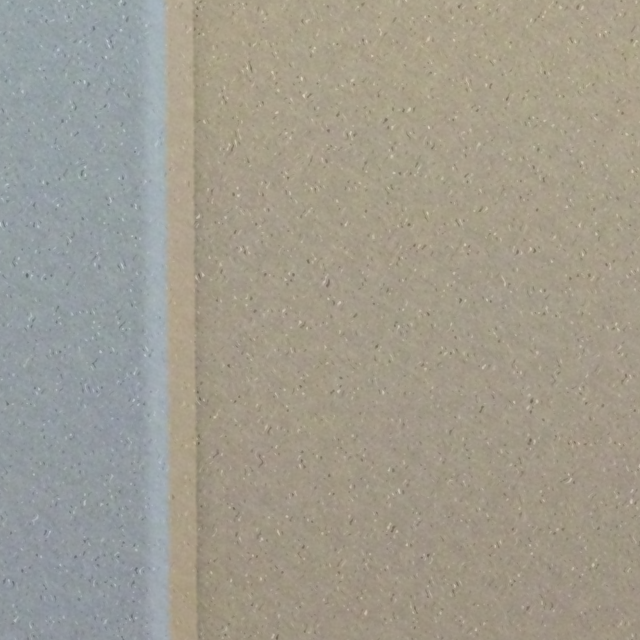
Reproduce this texture procedurally as a three.js fragment shader.

```glsl
// Speckled matte surface: a cool blue-grey panel at left, a pale seam, a warm
// raised band with a dark stitched edge, and a wide sandy field at right.
// Soft vertical bands are mixed by x, then mottled and flecked by gradient noise.

varying vec2 vUv;

const vec3 COOL_LOW  = vec3(0.562, 0.586, 0.608);
const vec3 COOL_HIGH = vec3(0.592, 0.638, 0.648);
const vec3 SEAM_LOW  = vec3(0.625, 0.658, 0.685);
const vec3 SEAM_HIGH = vec3(0.650, 0.702, 0.720);
const vec3 BAND_LOW  = vec3(0.660, 0.608, 0.520);
const vec3 BAND_HIGH = vec3(0.705, 0.660, 0.580);
const vec3 SAND_LOW  = vec3(0.618, 0.578, 0.512);
const vec3 SAND_MID  = vec3(0.642, 0.607, 0.537);
const vec3 SAND_HIGH = vec3(0.670, 0.634, 0.545);

const float SEAM_START = 0.231;   // left side of the pale seam
const float BAND_START = 0.266;   // blue to beige edge at the bottom
const float BAND_END   = 0.309;   // dark edge at the bottom
const float LEAN       = 0.007;   // leftward drift of the edges going up
const float SHADE      = 0.065;   // depth of the line right of the band
const float FLECK_FREQ = 138.0;
const float FLECK_GAIN = 0.16;
const float GRAIN_GAIN = 0.034;
const float MOTTLE     = 0.019;

vec2 hashGradient(vec2 cell) {
  vec3 q = fract(cell.xyx * vec3(0.1031, 0.1030, 0.0973));
  q += dot(q, q.yzx + 33.33);
  float angle = 6.28318 * fract((q.x + q.y) * q.z);
  return vec2(cos(angle), sin(angle));
}

float gradientNoise(vec2 p) {
  vec2 i = floor(p);
  vec2 f = p - i;
  vec2 u = f * f * f * (f * (f * 6.0 - 15.0) + 10.0);
  vec2 e = vec2(1.0, 0.0);
  float a = dot(hashGradient(i), f);
  float b = dot(hashGradient(i + e.xy), f - e.xy);
  float c = dot(hashGradient(i + e.yx), f - e.yx);
  float d = dot(hashGradient(i + e.xx), f - e.xx);
  return mix(mix(a, b, u.x), mix(c, d, u.x), u.y);
}

// Axes turned so that x runs along a falling diagonal
vec2 diagonal(vec2 p) {
  return vec2(0.86 * p.x - 0.51 * p.y, 0.51 * p.x + 0.86 * p.y);
}

// Soft relief flecks: light and dark side by side, gathered in sparse clumps
float flecks(vec2 p) {
  vec2 q = diagonal(p) * FLECK_FREQ * vec2(0.95, 1.1) + 17.0;
  float relief = gradientNoise(q) - gradientNoise(q + vec2(0.7, 0.3));
  float clump = smoothstep(-0.05, 0.5, gradientNoise(p * 50.0 + 5.0));
  float strength = smoothstep(0.2, 1.0, abs(relief));
  return sign(relief) * strength * (0.25 + 1.1 * clump);
}

// Fine grain with faint streaks along the diagonal
float grain(vec2 p) {
  vec2 q = diagonal(p);
  float fine = gradientNoise(p * 190.0);
  float streak = gradientNoise(q * vec2(55.0, 115.0) + 11.0);
  float patches = gradientNoise(q * vec2(26.0, 46.0) + 23.0);
  return 0.8 * fine + streak + 0.7 * patches;
}

// Drifts of hue: green against violet, yellow against blue
vec3 hueMottle(vec2 p) {
  float green = 0.6 * gradientNoise(p * 9.0 + 31.0) + gradientNoise(p * 37.0 + 3.0);
  float yellow = 0.6 * gradientNoise(p * 7.0 + 71.0) + gradientNoise(p * 31.0 + 43.0);
  return green * vec3(-0.5, 0.6, -0.5) + yellow * vec3(0.4, 0.3, -1.0);
}

void main() {
  vec2 p = vUv;
  float ripple = 0.0022 * gradientNoise(vec2(p.y * 85.0, 2.5));
  float x = p.x + LEAN * p.y + ripple;

  // Base colours of the four vertical zones
  vec3 cool = mix(COOL_LOW, COOL_HIGH, p.y);
  vec3 seam = mix(SEAM_LOW, SEAM_HIGH, p.y);
  vec3 band = mix(BAND_LOW, BAND_HIGH, p.y);
  vec3 sand = mix(SAND_LOW, SAND_MID, smoothstep(0.0, 0.55, p.y));
  sand = mix(sand, SAND_HIGH, smoothstep(0.5, 1.0, p.y + 0.15 * (p.x - 0.6)));

  float seamMask = smoothstep(SEAM_START - 0.012, SEAM_START + 0.014, x);
  float bandMask = smoothstep(BAND_START - 0.010, BAND_START + 0.008, x);
  float sandMask = smoothstep(BAND_END - 0.004, BAND_END + 0.003, x);
  vec3 color = mix(cool, seam, seamMask);
  color = mix(color, band, bandMask);
  color = mix(color, sand, sandMask);

  // Broken dark edge with a soft shadow to its right
  float past = max(x - BAND_END, 0.0);
  float stitch = 0.75 + 0.3 * sin(p.y * 520.0) + 0.5 * gradientNoise(vec2(p.y * 60.0, 9.5));
  color -= SHADE * sandMask * (stitch * exp(-past / 0.005) + 0.45 * exp(-past / 0.025));

  // Mottle, fine grain and flecks; the seam and band stay smoother
  float calm = seamMask * (1.0 - sandMask);
  color += MOTTLE * hueMottle(p);
  color += GRAIN_GAIN * grain(p) * mix(1.0, 0.8, calm);
  color += FLECK_GAIN * flecks(p) * mix(1.0, 0.45, calm);

  gl_FragColor = vec4(clamp(color, 0.0, 1.0), 1.0);
}
```
